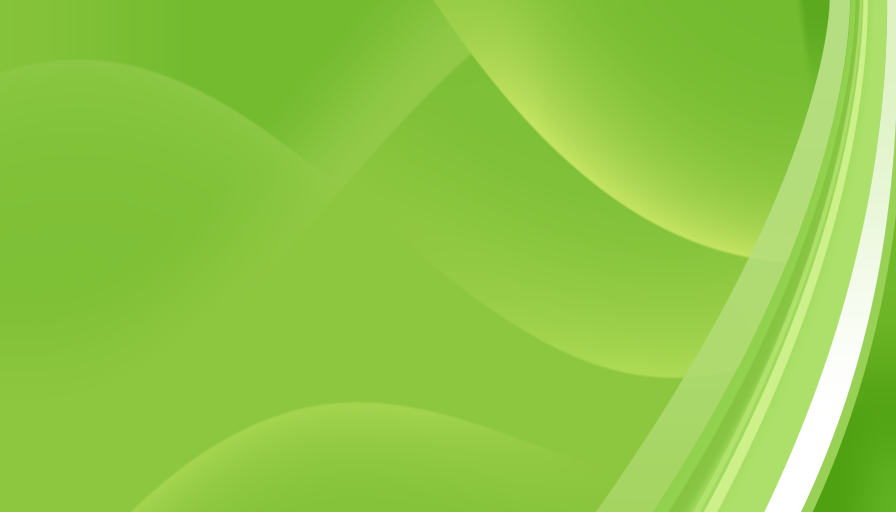
Reproduce this background procedurally as a WebGL 2 fragment shader.

```glsl
#version 300 es
precision highp float;

uniform vec2 u_resolution;
out vec4 fragColor;

const float PI = 3.14159265;

// Soft coverage of the side where d is positive
float cover(float d, float softness) {
    return smoothstep(-softness, softness, d);
}

// Ribbon edge: x at depth t below the top
float edge(float t, float top, float bottom, float bend) {
    return mix(top, bottom, pow(t, bend));
}

// Coverage between two ribbon edges
float strip(float x, float left, float right) {
    float aa = 0.8 / u_resolution.x;
    return cover(x - left, aa) * cover(right - x, aa);
}

vec3 waves(vec2 p) {
    vec3 base = vec3(0.553, 0.776, 0.247);
    vec3 dark = vec3(0.455, 0.733, 0.188);
    vec3 lime = vec3(0.70, 0.87, 0.35);

    // Heights of the four wave outlines
    float phase = (p.x - 0.111) * PI / 0.664;
    float falling = 0.573 + 0.309 * cos(phase) - 0.034 * sin(phase);
    float rising = 0.618 - 0.427 * cos(clamp((p.x - 0.039) / 0.672, 0.0, 1.0) * PI);
    float bowlSide = max(0.911 - p.x, 0.0) / 0.427;
    float bowl = 0.486 + 0.514 * pow(bowlSide, 2.2);
    float hillX = p.x - 0.397;
    float hill = hillX < 0.0 ? 0.214 - 3.4 * hillX * hillX
                             : 0.137 + 0.077 * cos(min(hillX / 0.384, 1.0) * PI);

    vec3 col = base;

    // Middle wave, glowing along its lower rim
    float d = p.y - falling;
    vec3 middle = mix(base, vec3(0.49, 0.75, 0.215), smoothstep(0.0, 0.38, d));
    middle = mix(middle, lime, 0.9 * exp(-max(d, 0.0) * 8.0) * smoothstep(0.40, 0.74, p.x));
    col = mix(col, middle, cover(d, 0.004));

    // Left leaf and the darker sky above it
    float r = p.y - rising;
    vec3 leaf = mix(base, vec3(0.49, 0.75, 0.21), smoothstep(0.0, 0.28, r));
    leaf = mix(leaf, vec3(0.58, 0.80, 0.29), 0.65 * exp(-max(-d, 0.0) * 7.0));
    vec3 sky = mix(vec3(0.575, 0.79, 0.28), dark, smoothstep(0.0, 0.34, r));
    sky = mix(sky, base, 0.7 * (1.0 - smoothstep(0.0, 0.24, p.x)));
    col = mix(col, mix(leaf, sky, cover(d, 0.004)), cover(r, 0.006));

    // Upper bowl with a bright rim
    float b = p.y - bowl;
    float rim = max(b, 0.0) / sqrt(1.0 + 5.0 * pow(bowlSide, 2.4));
    vec3 bowlColor = mix(vec3(0.50, 0.755, 0.22), dark, smoothstep(0.0, 0.4, b));
    float rimGlow = exp(-rim * 10.0) * mix(0.35, 0.95, smoothstep(0.48, 0.60, p.x));
    bowlColor = mix(bowlColor, vec3(0.79, 0.90, 0.40), rimGlow);
    col = mix(col, bowlColor, cover(b, 0.004));

    // Lower hill
    float h = hill - p.y;
    vec3 hillColor = mix(base, vec3(0.51, 0.76, 0.22), smoothstep(0.0, 0.22, h));
    float crest = exp(-max(h, 0.0) * 13.0) * (1.0 - smoothstep(0.42, 0.70, p.x));
    hillColor = mix(hillColor, lime, 0.65 * crest);
    return mix(col, hillColor, cover(h, 0.004));
}

vec3 ribbon(vec3 col, vec2 p) {
    float t = 1.0 - p.y;
    float veil = edge(t, 0.926, 0.665, 1.55);
    float body = edge(t, 0.949, 0.729, 1.7);
    float streak = edge(t, 0.966, 0.793, 1.78);
    float white = edge(t, 0.990, 0.853, 2.0);
    float whiteEnd = edge(t, 1.003, 0.894, 2.5);
    float rimEnd = edge(t, 1.012, 0.907, 2.5);

    // Deep shade beside the top and behind the lower right
    float topShade = cover(p.x - 0.893 - 0.07 * t, 0.006) * (1.0 - smoothstep(0.02, 0.22, t));
    col = mix(col, vec3(0.36, 0.66, 0.12), topShade);
    vec3 corner = mix(vec3(0.44, 0.72, 0.16), vec3(0.31, 0.63, 0.07), smoothstep(0.55, 0.86, t));
    corner += 0.07 * smoothstep(0.93, 1.0, p.x) * smoothstep(0.75, 1.0, t);
    col = mix(col, corner, strip(p.x, whiteEnd, 2.0));

    // Translucent veil
    vec3 veilColor = mix(vec3(0.76, 0.90, 0.57), vec3(0.66, 0.84, 0.40), t);
    col = mix(col, veilColor, 0.88 * strip(p.x, veil, body));

    // Green body with a darker fold
    float across = clamp((p.x - body) / (white - body), 0.0, 1.0);
    vec3 bodyColor = mix(vec3(0.57, 0.82, 0.30), vec3(0.68, 0.88, 0.42), smoothstep(0.0, 0.8, across));
    bodyColor -= 0.06 * smoothstep(0.12, 0.16, across) * (1.0 - smoothstep(0.25, 0.36, across));
    col = mix(col, bodyColor, strip(p.x, body, white));

    // Pale streaks, widening downward
    float width = mix(0.005, 0.015, t);
    col = mix(col, vec3(0.82, 0.95, 0.56), 0.9 * strip(p.x, streak - 0.5 * width, streak + 0.5 * width));
    col = mix(col, vec3(0.74, 0.91, 0.47), 0.6 * strip(p.x, streak - 1.3 * width, streak - 0.8 * width));

    // White band and its light green rim
    col = mix(col, vec3(0.60, 0.82, 0.34), strip(p.x, whiteEnd, rimEnd));
    vec3 whiteColor = mix(vec3(0.87, 0.95, 0.77), vec3(1.0), smoothstep(0.1, 0.85, t));
    return mix(col, whiteColor, strip(p.x, white, whiteEnd));
}

void main() {
    vec2 p = gl_FragCoord.xy / u_resolution;
    fragColor = vec4(ribbon(waves(p), p), 1.0);
}
```
